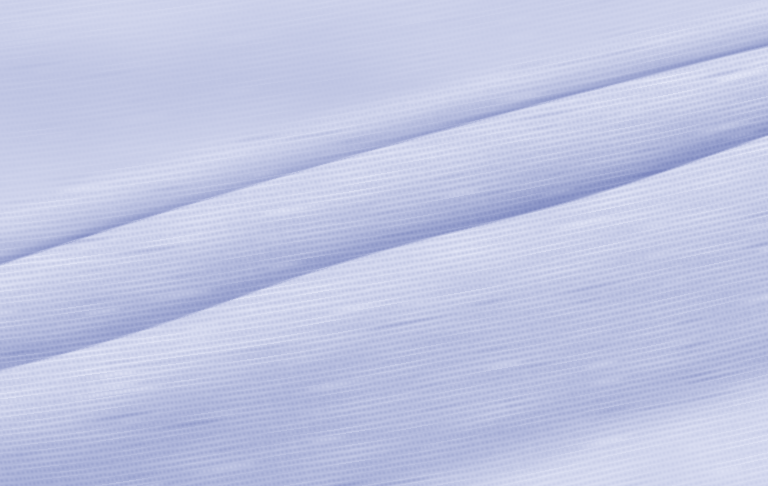
Reproduce this texture procedurally as a WebGL 2 fragment shader.

```glsl
#version 300 es
precision highp float;
// Pale blue woven cloth lying in diagonal folds, soft at the back.
// Crease curves split the canvas into layers; each layer has a tone ramp,
// then weft rows, warp stitches and slubs from gradient noise are laid on top.
uniform vec2 u_resolution;
out vec4 fragColor;

const vec3 SHADE_COLOR = vec3(0.49, 0.535, 0.75);
const vec3 LIGHT_COLOR = vec3(0.86, 0.875, 0.95);
const float ASPECT = 1.58;        // width of the cloth layout over its height
const float WEFT_ROWS = 80.0;     // rows per canvas height
const float WARP_THREADS = 105.0; // stitches per canvas height
const float WEFT_DEPTH = 0.085;
const float WARP_DEPTH = 0.055;
const float SLUB_LIGHT = 0.22;
const float SLUB_DARK = 0.16;
const float CREASE_SOFT = 0.004;
const float RIDGE_SOFT = 0.022;

vec2 hashGradient(vec2 cell) {
  float h = fract(sin(dot(cell, vec2(127.1, 311.7))) * 43758.5);
  return vec2(cos(h * 6.2832), sin(h * 6.2832));
}

float gradientNoise(vec2 p) {
  vec2 i = floor(p), f = p - i;
  vec2 w = f * f * f * (f * (f * 6.0 - 15.0) + 10.0);
  float a = dot(hashGradient(i), f);
  float b = dot(hashGradient(i + vec2(1, 0)), f - vec2(1, 0));
  float c = dot(hashGradient(i + vec2(0, 1)), f - vec2(0, 1));
  float d = dot(hashGradient(i + vec2(1, 1)), f - vec2(1, 1));
  return mix(mix(a, b, w.x), mix(c, d, w.x), w.y);
}

float blob(vec2 p, vec2 center, vec2 radius) {
  vec2 d = (p - center) / radius;
  return exp(-dot(d, d));
}

// Fold boundaries: height as a function of x in 0..1
float ridgeLine(float x) { return 0.578 + 0.44 * x - 0.02 * x * x; }
float upperCrease(float x) { return 0.455 + 0.52 * x - 0.07 * x * x; }
float lowerCrease(float x) { return 0.239 + 0.477 * x + 0.008 * sin(10.0 * x - 3.0); }
float valleyLine(float x) { return -0.19 + 0.5 * x; }

// Tone of each layer: 0 is shade, 1 is light
float backTone(vec2 p) {
  float broad = gradientNoise(vec2(p.x * 3.0, (p.y - 0.25 * p.x) * 8.0));
  return 0.84 + 0.08 * broad - 0.13 * blob(p, vec2(0.0, 0.82), vec2(0.2, 0.12))
       - 0.16 * blob(p, vec2(0.42, 0.83), vec2(0.2, 0.09));
}

float upperTone(vec2 p, float t) {
  float tone = mix(0.88, 0.56, smoothstep(0.2, 0.95, t));
  float edge = 0.35 - 0.2 * blob(p, vec2(0.4, 0.65), vec2(0.2, 0.5));
  return tone - edge * smoothstep(0.78, 1.0, t);
}

float middleTone(vec2 p, float t) {
  float tone = mix(0.9, 0.5, smoothstep(0.1, 0.95, t));
  float edge = mix(0.2, 0.36, smoothstep(0.3, 0.8, p.x));
  return tone - edge * smoothstep(0.72, 1.0, t);
}

float lowerTone(vec2 p, float depth) {
  float deep = mix(0.46, 0.66, smoothstep(0.0, 0.8, p.x));
  float tone = mix(0.88, deep, smoothstep(0.03, 0.25, depth));
  float below = valleyLine(p.x) - p.y;
  float apron = mix(0.54, 0.9, smoothstep(0.02, 0.16, below));
  return mix(tone, apron, smoothstep(-0.03, 0.025, below));
}

// Weft rows, warp stitches and slubs, as an offset of tone
float weave(vec2 q, float layer) {
  float across = q.y - 0.12 * q.x - 0.035 * q.x * q.x + layer * 0.373;
  across += 0.006 * gradientNoise(q * vec2(2.5, 4.0) + layer);
  float along = q.x + 0.25 * q.y;
  float row = across * WEFT_ROWS;
  float id = floor(row);
  float warp = along * WARP_THREADS + 0.8 * gradientNoise(vec2(along * 14.0, id * 1.37));
  float rowFade = 1.0 - smoothstep(0.3, 0.6, WEFT_ROWS / u_resolution.y);
  float warpFade = 1.0 - smoothstep(0.3, 0.6, WARP_THREADS / u_resolution.y);

  float ribs = cos(6.2832 * row);
  float stitches = cos(6.2832 * warp) * (0.5 - 0.5 * ribs);
  float uneven = gradientNoise(vec2(along * 6.0, id * 1.37 + 9.0));
  float slub = gradientNoise(vec2(along * 5.0, id * 1.73 + 40.0));
  float body = 0.5 - 0.5 * cos(6.2832 * (row - id));
  float streaks = SLUB_LIGHT * smoothstep(0.3, 0.55, slub)
                - SLUB_DARK * smoothstep(0.3, 0.55, -slub);
  float fibre = gradientNoise(vec2(along * 60.0, across * 160.0));
  return WEFT_DEPTH * ribs * rowFade * (0.8 + uneven) + WARP_DEPTH * stitches * warpFade
       + 0.12 * uneven + streaks * body + 0.06 * fibre;
}

void main() {
  vec2 p = gl_FragCoord.xy / u_resolution;
  float ridge = ridgeLine(p.x), creaseA = upperCrease(p.x), creaseB = lowerCrease(p.x);

  // Stack the layers from back to front
  float inUpper = smoothstep(-RIDGE_SOFT, RIDGE_SOFT, ridge - p.y);
  float inMiddle = smoothstep(-CREASE_SOFT, CREASE_SOFT, creaseA - p.y);
  float inLower = smoothstep(-CREASE_SOFT, CREASE_SOFT, creaseB - p.y);
  float tone = mix(backTone(p), upperTone(p, (ridge - p.y) / (ridge - creaseA)), inUpper);
  tone = mix(tone, middleTone(p, (creaseA - p.y) / (creaseA - creaseB)), inMiddle);
  tone = mix(tone, lowerTone(p, creaseB - p.y), inLower);

  // The weave is crisp on the front folds and blurred at the back and lower right
  float focus = mix(0.25, 0.7, inUpper);
  focus = mix(focus, 1.0, inMiddle);
  focus *= 1.0 - 0.4 * smoothstep(0.0, 0.2, valleyLine(p.x) - p.y);
  float layer = step(0.5, inMiddle) + step(0.5, inLower);
  tone += focus * weave(p * vec2(ASPECT, 1.0), layer);
  tone += 0.03 * gradientNoise(p * vec2(5.0, 9.0));

  fragColor = vec4(mix(SHADE_COLOR, LIGHT_COLOR, clamp(tone, 0.0, 1.15)), 1.0);
}
```
